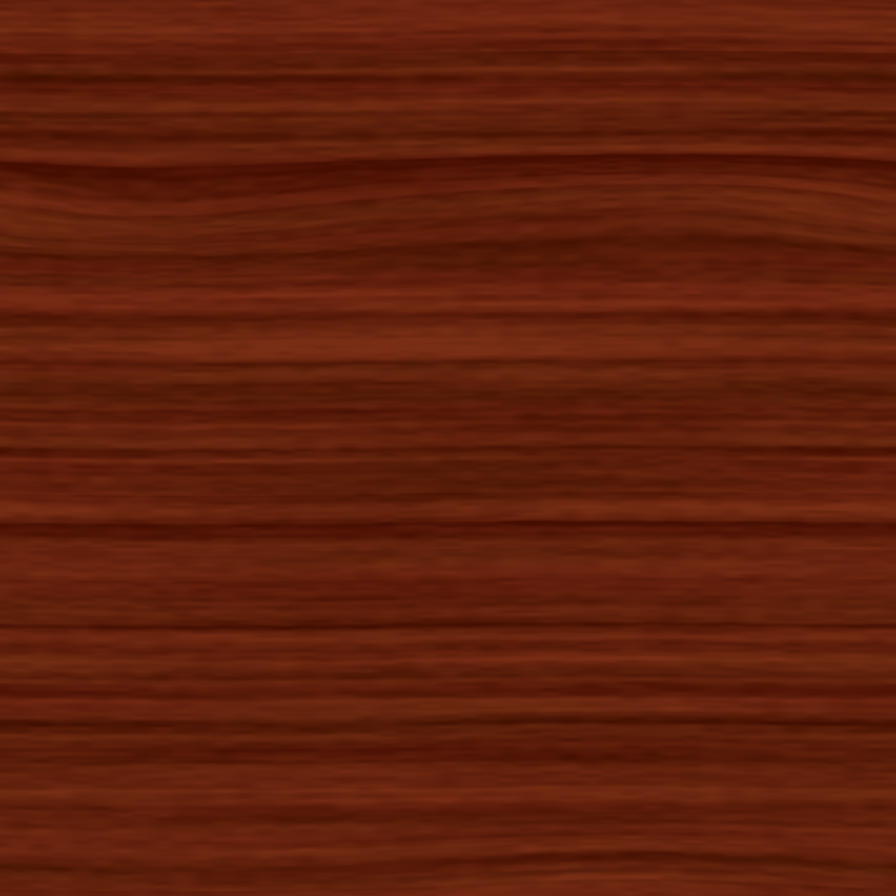
A three.js fragment shader for this texture:

```glsl
// Tileable polished mahogany with wavy horizontal grain.
varying vec2 vUv;

const float TAU = 6.2831853;
const float RING_COUNT = 19.0;
const vec3 DARK_WOOD = vec3(0.265, 0.058, 0.002);
const vec3 LIGHT_WOOD = vec3(0.470, 0.180, 0.080);
const vec3 RED_TINT = vec3(0.020, -0.012, 0.006);

float hash(vec2 cell, float seed) {
  vec3 p = fract(vec3(cell.xyx + seed * 7.31) * 0.1031);
  p += dot(p, p.yzx + 33.33);
  return fract((p.x + p.y) * p.z);
}

// Hash of a lattice cell that repeats after a whole number of cells.
float wrappedHash(vec2 cell, vec2 period, float seed) {
  return hash(floor(mod(cell + 0.5, period)), seed);
}

// Value noise centred on zero, wrapping over the unit square.
float wrappedNoise(vec2 uv, vec2 period, float seed) {
  vec2 p = uv * period;
  vec2 cell = floor(p);
  vec2 f = fract(p);
  f = f * f * (3.0 - 2.0 * f);
  float low = mix(wrappedHash(cell, period, seed),
                  wrappedHash(cell + vec2(1.0, 0.0), period, seed), f.x);
  float high = mix(wrappedHash(cell + vec2(0.0, 1.0), period, seed),
                   wrappedHash(cell + vec2(1.0, 1.0), period, seed), f.x);
  return mix(low, high, f.y) - 0.5;
}

// Soft horizontal zone around a height, wrapping vertically.
float zone(float y, float centre, float sharpness) {
  return exp(sharpness * (cos(TAU * (y - centre)) - 1.0));
}

// Bends the grain: a swell near the top, slight ripples elsewhere.
vec2 bendGrain(vec2 uv) {
  float swell = 0.002 + 0.018 * zone(uv.y, 0.765, 22.0)
              + 0.006 * zone(uv.y, 0.03, 30.0);
  float wave = sin(TAU * uv.x + 0.3)
             + 0.15 * sin(TAU * (2.0 * uv.x + uv.y) + 1.7);
  return vec2(uv.x, uv.y + swell * wave);
}

// Growth rings: each darkens slowly, then ends in a crisp edge.
float ringShade(float y, float seed) {
  float phase = RING_COUNT * y + 0.80 * sin(TAU * 2.0 * y + 1.0)
              + 0.15 * sin(TAU * 5.0 * y);
  float f = fract(phase);
  float strength = wrappedHash(vec2(floor(phase), 0.0), vec2(RING_COUNT, 1.0), seed);
  return strength * f * f * f * (1.0 - smoothstep(0.92, 1.0, f));
}

// Thin crisp lines, one at a random height and strength in each row.
float thinLines(vec2 uv, float rows, float seed) {
  float p = uv.y * rows;
  float row = floor(p);
  vec2 period = vec2(1.0, rows);
  float centre = 0.3 + 0.4 * wrappedHash(vec2(0.0, row), period, seed);
  float strength = wrappedHash(vec2(0.0, row), period, seed + 1.0) - 0.5;
  float fade = 0.8 + 0.8 * wrappedNoise(uv, vec2(3.0, rows), seed + 2.0);
  return strength * fade * (1.0 - smoothstep(0.0, 0.3, abs(fract(p) - centre)));
}

// Streaks from broad bands to thin lines; calm areas keep fewer lines.
float streaks(vec2 uv, float calm) {
  float broad = 0.32 * wrappedNoise(uv, vec2(1.0, 11.0), 1.0)
              + 0.22 * wrappedNoise(uv, vec2(2.0, 19.0), 2.0);
  float lines = 0.36 * wrappedNoise(uv, vec2(1.0, 37.0), 3.0)
              + 0.42 * wrappedNoise(uv, vec2(1.0, 79.0), 4.0)
              + 0.32 * wrappedNoise(uv, vec2(3.0, 150.0), 5.0)
              + 0.55 * thinLines(uv, 43.0, 11.0)
              + 0.40 * thinLines(uv, 71.0, 15.0);
  return broad + lines * mix(1.0, 0.45, calm);
}

// Short fibres and pores running along the grain.
float fibres(vec2 uv) {
  return 0.24 * wrappedNoise(uv, vec2(44.0, 250.0), 6.0)
       + 0.13 * wrappedNoise(uv, vec2(20.0, 170.0), 7.0);
}

void main() {
  vec2 grain = bendGrain(vUv);

  // Wide light and dark zones of the plank
  float heart = zone(grain.y, 0.365, 45.0);
  float crest = zone(grain.y, 0.78, 90.0);
  float calm = max(heart, crest);
  float shadow = zone(grain.y, 0.49, 120.0) + zone(grain.y, 0.735, 500.0);

  float tone = 0.475 + 0.20 * calm - 0.18 * shadow;
  tone += streaks(grain, calm);
  tone -= 0.35 * ringShade(grain.y, 8.0);
  tone += fibres(grain);

  // Stain colour with faint redder streaks
  vec3 wood = mix(DARK_WOOD, LIGHT_WOOD, clamp(tone, 0.0, 1.0));
  wood += RED_TINT * wrappedNoise(grain, vec2(2.0, 61.0), 9.0);
  gl_FragColor = vec4(clamp(wood, 0.0, 1.0), 1.0);
}
```
